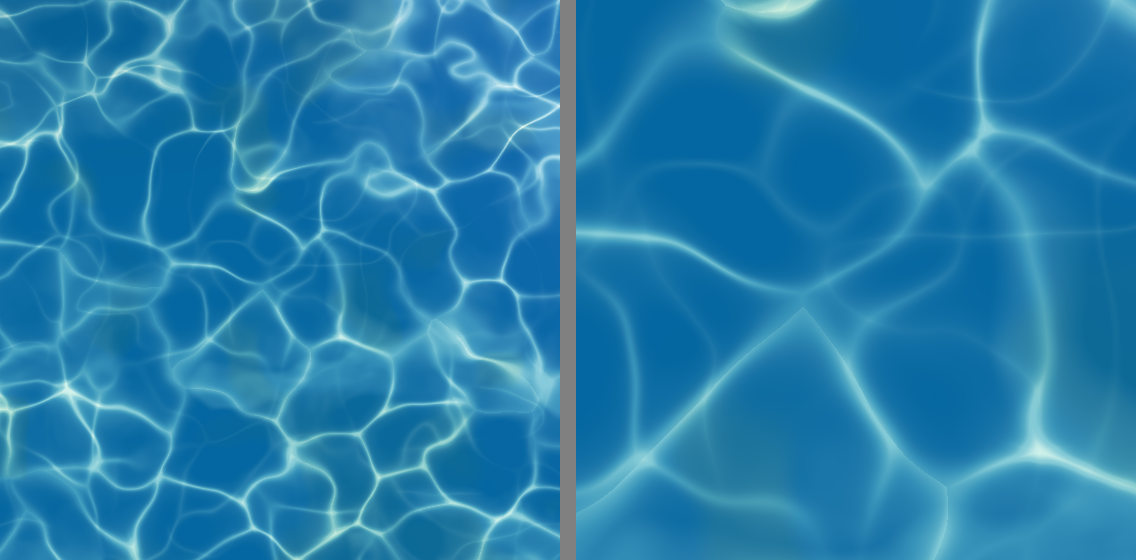
Left, the full canvas; right, a detail of the centre.
Give the GLSL for this texture, as a WebGL 2 fragment shader.

```glsl
#version 300 es
precision highp float;
// Sunlit pool water: a rippling net of light caustics over deep blue.

uniform vec2 u_resolution;
out vec4 outColor;

const vec2 NET_SCALE = vec2(6.6, 7.4);    // main cells across the canvas
const vec2 VEIL_SCALE = vec2(6.2, 5.4);   // fainter second net
const vec2 FOLD_SCALE = vec2(9.0, 12.0);  // small ripple folds
const float JITTER = 0.92;
const float LINE_WIDTH = 0.058;           // in cells
const float GLOW_WIDTH = 0.12;
const float WARP_CALM = 0.45;             // bending at the bottom, in cells
const float WARP_ROUGH = 0.9;             // bending at the top
const float FOLD_LIGHT = 0.2;
const float HAZE_LIGHT = 0.25;
const float POOL_LIGHT = 0.3;
const float DARKEN = 0.05;

const vec3 DEEP = vec3(0.02, 0.405, 0.63);
const vec3 BLUE = vec3(0.13, 0.48, 0.67);
const vec3 AZURE = vec3(0.22, 0.58, 0.73);
const vec3 AQUA = vec3(0.33, 0.67, 0.77);
const vec3 PALE = vec3(0.51, 0.79, 0.84);
const vec3 GLINT = vec3(0.82, 0.95, 0.92);
const vec3 VIOLET_TINT = vec3(0.045, 0.005, 0.05);
const vec3 GREEN_TINT = vec3(0.03, 0.01, -0.04);

vec2 hash2(vec2 p) {
    vec3 q = fract(p.xyx * vec3(0.1031, 0.1030, 0.0973));
    q += dot(q, q.yzx + 33.33);
    return fract((q.xx + q.yz) * q.zy);
}

float noise(vec2 p) {
    vec2 i = floor(p), f = fract(p);
    f = f * f * f * (f * (f * 6.0 - 15.0) + 10.0);
    float low = mix(hash2(i).x, hash2(i + vec2(1, 0)).x, f.x);
    float high = mix(hash2(i + vec2(0, 1)).x, hash2(i + vec2(1, 1)).x, f.x);
    return mix(low, high, f.y);
}

float fbm(vec2 p) {
    float sum = 0.0, gain = 0.54;
    for (int i = 0; i < 4; i++) {
        sum += gain * noise(p);
        p = mat2(1.6, 1.2, -1.2, 1.6) * p + 7.3;
        gain *= 0.5;
    }
    return sum;
}

vec2 bend(vec2 p) {
    vec2 broad = vec2(noise(p), noise(p + 31.7)) - 0.5;
    vec2 fine = vec2(noise(p * 2.6 + 11.0), noise(p * 2.6 + 57.0)) - 0.5;
    return broad * 1.4 + fine * 0.5;
}

// x: rounded distance to the cell border, y: distance to a junction, z: cell id
vec3 cellNet(vec2 p) {
    vec2 base = floor(p);
    vec3 nearest = vec3(9.0);
    float id = 0.0;
    for (int y = -2; y <= 2; y++)
    for (int x = -2; x <= 2; x++) {
        vec2 cell = base + vec2(x, y);
        vec2 h = hash2(cell + 40.0);
        float d = length(cell + 0.5 + (h - 0.5) * JITTER - p);
        if (d < nearest.x) { nearest = vec3(d, nearest.xy); id = h.y; }
        else if (d < nearest.y) nearest = vec3(nearest.x, d, nearest.y);
        else nearest.z = min(nearest.z, d);
    }
    float edge = nearest.y - nearest.x, node = nearest.z - nearest.x;
    return vec3(edge * node / max(edge + node, 1e-4), node, id);
}

vec3 waterColor(float light) {
    vec3 c = mix(DEEP, BLUE, clamp(light * 4.0, 0.0, 1.0));
    c = mix(c, AZURE, clamp(light * 4.0 - 1.0, 0.0, 1.0));
    c = mix(c, AQUA, clamp(light * 4.0 - 2.0, 0.0, 1.0));
    c = mix(c, PALE, clamp(light * 4.0 - 3.0, 0.0, 1.0));
    return mix(c, GLINT, smoothstep(1.0, 1.7, light));
}

void main() {
    vec2 uv = gl_FragCoord.xy / min(u_resolution.x, u_resolution.y);
    float rough = mix(WARP_CALM, WARP_ROUGH, smoothstep(0.25, 1.0, uv.y));

    // Main net: crisp threads with a soft halo and bright junctions
    vec2 p = uv * NET_SCALE;
    vec3 net = cellNet(p + rough * bend(p * 0.8 + 3.0));
    float focus = smoothstep(0.2, 0.75, noise(uv * 8.0 + 19.0));
    float width = LINE_WIDTH * mix(1.4, 0.9, focus);
    float threads = exp(-pow(net.x / width, 2.0)) * mix(0.26, 0.58, focus);
    float halo = exp(-net.x / GLOW_WIDTH) * mix(0.24, 0.38, focus);
    float sheet = net.z * net.z * exp(-net.x * 4.0) * 0.17;
    float sparkle = exp(-pow(net.y / 0.1, 2.0)) * focus * 0.45;

    // Second net: fainter and more strongly bent
    vec2 q = uv * VEIL_SCALE + 13.0;
    vec3 veil = cellNet(q + 1.1 * rough * bend(q * 0.9 + 8.0));
    float veilFocus = smoothstep(0.3, 0.75, noise(uv * 7.0 + 73.0));
    float veilLight = exp(-pow(veil.x / 0.05, 2.0)) * 0.33
                    + exp(-veil.x / 0.12) * 0.2;
    veilLight *= mix(0.2, 1.0, veilFocus);

    // Small folds: broken curved streaks between the threads
    vec2 r = uv * FOLD_SCALE;
    float ridge = abs(noise(r + 0.7 * bend(r * 0.6 + 17.0)) - 0.5);
    float foldArea = smoothstep(0.42, 0.75, noise(uv * 6.5 + 61.0));
    float folds = exp(-ridge / 0.05) * foldArea * FOLD_LIGHT;

    // Drifting haze and a few pale pools of light
    vec2 drift = uv + 0.06 * bend(uv * 8.0 + 21.0);
    float haze = smoothstep(0.38, 0.8, fbm(drift * 6.0 + 5.0)) * HAZE_LIGHT;
    float pools = smoothstep(0.7, 0.9, noise(drift * vec2(8.0, 10.0) + 90.0)) * POOL_LIGHT;

    float light = threads + halo + sheet + sparkle + veilLight + folds + haze + pools;
    vec3 color = waterColor(max(light - DARKEN - 0.04, 0.0));

    // Slow shifts of hue: violet at upper right, green in patches
    color += VIOLET_TINT * smoothstep(0.9, 1.7, uv.x + uv.y * 0.8);
    color += GREEN_TINT * smoothstep(0.62, 0.88, noise(drift * 9.0 + 44.0));
    color *= 1.0 - 0.08 * smoothstep(0.6, 1.0, uv.y) * (1.0 - uv.x);
    outColor = vec4(clamp(color, 0.0, 1.0), 1.0);
}
```
